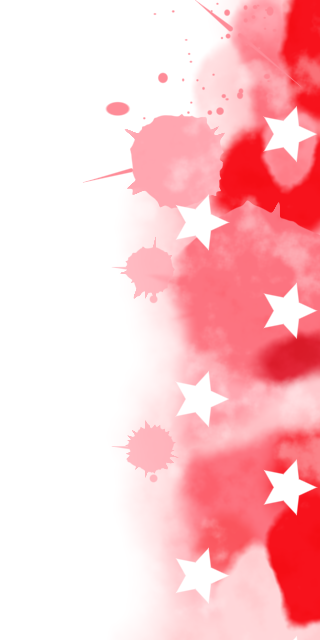
Write a WebGL 2 fragment shader that draws this background.

```glsl
#version 300 es
precision highp float;

uniform vec2 u_resolution;
out vec4 outColor;

const float PI = 3.14159;
const vec3 WHITE = vec3(1.0);
const vec3 BLUSH = vec3(1.0, 0.84, 0.85);
const vec3 ROSE = vec3(1.0, 0.65, 0.69);
const vec3 PINK = vec3(0.99, 0.45, 0.50);
const vec3 CORAL = vec3(0.98, 0.31, 0.34);
const vec3 RED = vec3(0.97, 0.07, 0.11);
const vec3 CRIMSON = vec3(0.87, 0.10, 0.17);

float hash(vec2 p) {
    return fract(sin(dot(p, vec2(127.1, 311.7))) * 43758.5453);
}

float noise(vec2 p) {
    vec2 i = floor(p), f = fract(p);
    f = f * f * (3.0 - 2.0 * f);
    return mix(mix(hash(i), hash(i + vec2(1, 0)), f.x),
               mix(hash(i + vec2(0, 1)), hash(i + vec2(1, 1)), f.x), f.y);
}

float fbm(vec2 p) {
    float sum = 0.0, amp = 0.5;
    for (int i = 0; i < 5; i++) {
        sum += amp * noise(p);
        p = mat2(1.6, 1.2, -1.2, 1.6) * p + 3.7;
        amp *= 0.5;
    }
    return sum;
}

float fill(float d, float soft) {
    return 1.0 - smoothstep(-soft, soft, d);
}

float ellipse(vec2 p, vec2 center, vec2 radius) {
    return (length((p - center) / radius) - 1.0) * min(radius.x, radius.y);
}

// Tapered stroke, widest at b
float streak(vec2 p, vec2 a, vec2 b, float width) {
    vec2 ab = b - a;
    float t = clamp(dot(p - a, ab) / dot(ab, ab), 0.0, 1.0);
    return length(p - a - ab * t) - width * t;
}

// Disc with a wobbly rim and thin spikes
float splat(vec2 p, vec2 center, float radius, float spikes) {
    vec2 v = p - center;
    vec2 dir = v / max(length(v), 1e-4);
    float rim = 0.84 + 0.25 * noise(dir * 2.5 + center * 9.0);
    rim += spikes * pow(noise(dir * 9.0 + center * 31.0), 5.0);
    return length(v) - radius * rim;
}

// Five-pointed star with one tip facing right
float star(vec2 p, float radius) {
    float sector = PI / 5.0;
    float a = mod(atan(p.y, p.x) + sector, 2.0 * sector) - sector;
    vec2 q = length(p) * vec2(cos(a), abs(sin(a)));
    vec2 tip = vec2(radius, 0.0);
    vec2 edge = 0.48 * radius * vec2(cos(sector), sin(sector)) - tip;
    return dot(q - tip, normalize(vec2(edge.y, -edge.x)));
}

void main() {
    vec2 p = gl_FragCoord.xy / u_resolution * vec2(1.0, 2.0);
    float aa = 0.9 / u_resolution.x;
    float grain = fbm(p * 9.0);
    vec2 w = p + 0.11 * (vec2(fbm(p * 6.0 + 11.0), fbm(p * 6.0 + 47.0)) - 0.48);

    // Soft wash fading to the left
    float left = mix(0.35, 0.68, smoothstep(1.35, 1.75, p.y)) + 0.03 * sin(p.y * 9.0);
    vec3 col = mix(WHITE, BLUSH, smoothstep(left, left + 0.25, w.x));
    float body = smoothstep(0.50, 0.66, w.x) * smoothstep(0.02, 0.3, w.y);
    col = mix(col, ROSE, body * (1.0 - smoothstep(1.35, 1.55, w.y)));

    // Upper reds and pale veils
    col = mix(col, ROSE, fill(ellipse(w, vec2(0.83, 1.91), vec2(0.08, 0.12)), 0.025));
    col = mix(col, PINK, fill(ellipse(w, vec2(0.87, 1.72), vec2(0.13, 0.16)), 0.07));
    col = mix(col, RED, fill(ellipse(w, vec2(1.02, 1.88), vec2(0.12, 0.27)), 0.015));
    col = mix(col, RED, fill(ellipse(w, vec2(0.88, 1.44), vec2(0.23, 0.17)), 0.03));
    col = mix(col, BLUSH, 0.8 * fill(ellipse(w, vec2(0.71, 1.70), vec2(0.09, 0.14)), 0.02));
    col = mix(col, ROSE, 0.85 * fill(ellipse(w, vec2(0.91, 1.535), vec2(0.095, 0.11)), 0.012));
    col = mix(col, ROSE, fill(splat(p, vec2(0.555, 1.50), 0.145, 0.45), aa));

    // Large middle bloom
    float bloom = splat(p, vec2(0.81, 1.08), 0.265, 0.25);
    col = mix(col, PINK, fill(bloom, mix(0.04, aa, smoothstep(1.15, 1.25, p.y))));
    col = mix(col, CRIMSON, 0.9 * fill(ellipse(w, vec2(0.97, 0.88), vec2(0.14, 0.08)), 0.025));

    // Lower blooms
    col = mix(col, PINK, fill(ellipse(w, vec2(0.77, 0.48), vec2(0.21, 0.22)), 0.05));
    col = mix(col, RED, 0.8 * fill(ellipse(w, vec2(1.0, 0.55), vec2(0.15, 0.17)), 0.06));
    col = mix(col, BLUSH, 0.75 * fill(streak(w, vec2(0.48, 0.54), vec2(1.0, 0.76), 0.07), 0.035));
    col = mix(col, CORAL, 0.85 * fill(ellipse(w, vec2(0.71, 0.30), vec2(0.10, 0.10)), 0.04));
    col = mix(col, BLUSH, fill(ellipse(w, vec2(0.81, 0.11), vec2(0.11, 0.19)), 0.015));
    col = mix(col, RED, fill(ellipse(w, vec2(0.97, 0.24), vec2(0.125, 0.20)), 0.012));

    // Pigment variation
    col = mix(col, WHITE, 0.4 * smoothstep(0.52, 0.8, grain));
    col = mix(col, col * col, 0.3 * smoothstep(0.45, 0.2, grain));

    // Small splats, streaks and scattered drops
    for (int i = 0; i < 2; i++) {
        vec2 c = vec2(0.47, 1.155 - 0.56 * float(i));
        float d = min(splat(p, c, 0.072, 0.7), length(p - c - vec2(0.01, -0.09)) - 0.012);
        d = min(d, streak(p, c + vec2(-0.12, 0.01), c + vec2(-0.05, 0.005), 0.006));
        col = mix(col, ROSE, 0.75 * fill(d, aa));
    }
    float ink = streak(p, vec2(0.26, 1.43), vec2(0.41, 1.468), 0.006);
    ink = min(ink, streak(p, vec2(0.61, 2.0), vec2(0.72, 1.91), 0.008));
    ink = min(ink, streak(p, vec2(0.94, 1.73), vec2(0.75, 1.89), 0.006));
    ink = min(ink, ellipse(p, vec2(0.368, 1.66), vec2(0.036, 0.021)));
    for (int i = 0; i < 42; i++) {
        float k = float(i);
        vec2 c = vec2(mix(0.32, 0.88, sqrt(hash(vec2(k, 1.0)))), 1.62 + 0.38 * hash(vec2(k, 2.0)));
        float size = 0.003 + 0.012 * pow(hash(vec2(k, 3.0)), 4.0);
        ink = min(ink, ellipse(p, c, size * vec2(1.0, 0.7 + 0.6 * hash(vec2(k, 4.0)))));
    }
    col = mix(col, mix(ROSE, PINK, 0.5), fill(ink, aa));

    // Two staggered columns of stars
    for (int i = 0; i < 7; i++) {
        float x = i % 2 == 0 ? 0.899 : 0.624;
        vec2 c = vec2(x, 1.581 - 0.276 * float(i));
        col = mix(col, WHITE, fill(star(p - c, 0.091), aa));
    }
    outColor = vec4(col, 1.0);
}
```
